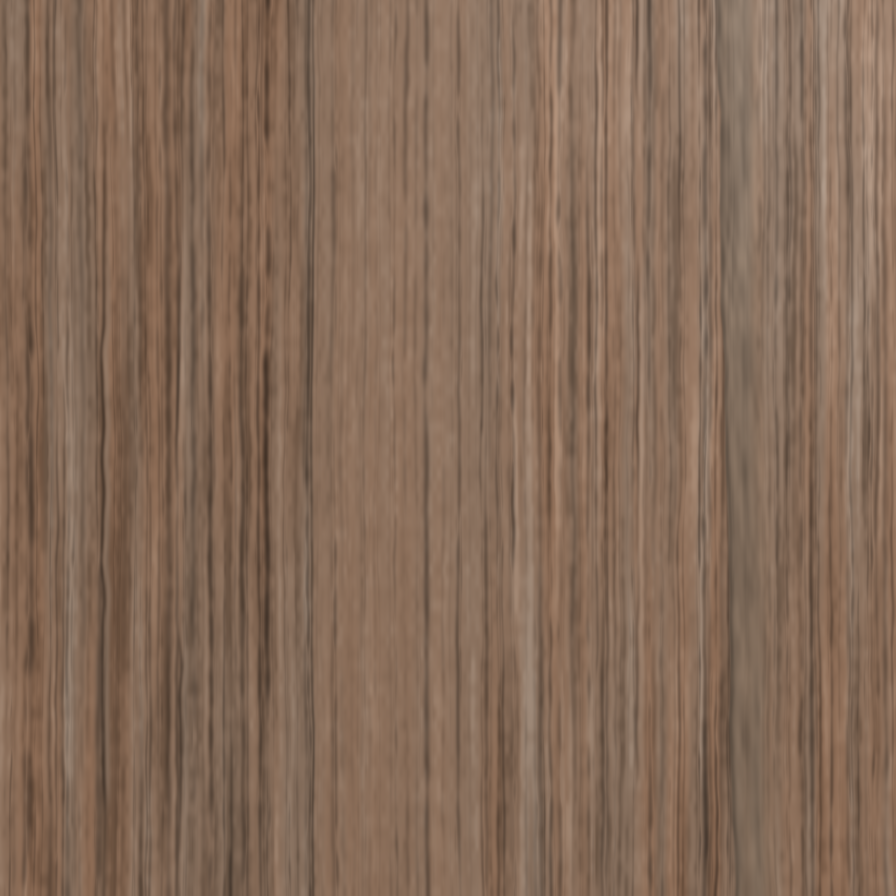
Write a Shadertoy shader that draws this texture.

```glsl
// Brown wood veneer: upright grain of stretched noise in several widths,
// broken dark pores, a calm pale board, faint silvery seams and one grey
// fibrous band, lit softly from the upper right.
#define DARK_WOOD vec3(0.420, 0.328, 0.260)
#define MID_WOOD vec3(0.540, 0.431, 0.352)
#define PALE_WOOD vec3(0.630, 0.528, 0.450)
#define RED_TINT vec3(1.025, 0.980, 0.945)
#define GREY_TINT vec3(0.970, 1.003, 1.030)
#define GREY_WOOD vec3(0.490, 0.420, 0.355)
#define GRAIN_CONTRAST 0.86
#define PORE_DEPTH 0.40
#define WAVINESS 0.006
#define GLOW 0.17

float hash(vec2 p) {
    vec3 q = fract(p.xyx * 0.1031);
    q += dot(q, q.yzx + 33.33);
    return fract((q.x + q.y) * q.z);
}

float noise(vec2 p) {
    vec2 i = floor(p), f = fract(p);
    f = f * f * (3.0 - 2.0 * f);
    float low = mix(hash(i), hash(i + vec2(1, 0)), f.x);
    float high = mix(hash(i + vec2(0, 1)), hash(i + vec2(1, 1)), f.x);
    return mix(low, high, f.y);
}

// Noise around zero, with its own frequency across and along the grain
float grain(vec2 p, float across, float along, float seed) {
    return noise(p * vec2(across, along) + seed * vec2(17.3, 9.1)) - 0.5;
}

// Thin dark lines, one per column, broken into runs and short dashes
float pores(vec2 p, float columns, float width, float seed) {
    float cell = floor(p.x * columns), ink = 0.0;
    for (float k = -1.0; k <= 1.0; k++) {
        vec2 id = vec2(cell + k, seed);
        float wobble = 0.0022 * grain(vec2(id.x, p.y), 3.7, 16.0, seed);
        float center = (id.x + hash(id)) / columns + wobble;
        float run = noise(vec2(id.x * 7.3 + seed, p.y * 3.0 + 20.0 * hash(id + 9.0)));
        float dash = noise(vec2(id.x * 5.1 + seed, p.y * 34.0));
        float strength = smoothstep(0.2, 0.8, run * 0.6 + dash * 0.4);
        float w = width * mix(0.7, 1.4, hash(id + 40.0)) * (0.7 + 0.6 * strength);
        float d = (p.x - center) / w;
        ink = max(ink, exp(-d * d) * strength * mix(0.25, 1.15, hash(id + 80.0)));
    }
    return ink;
}

void mainImage(out vec4 fragColor, in vec2 fragCoord) {
    vec2 uv = fragCoord / iResolution.xy;

    // Gentle sideways drift of the fibres
    vec2 p = uv;
    p.x += WAVINESS * grain(uv, 5.0, 2.0, 1.0);
    p.x += 0.0026 * grain(uv, 32.0, 10.0, 2.0);
    p.x += 0.0012 * grain(uv, 70.0, 32.0, 20.0);

    // Calm board in the middle, bold stripes on the left, fine on the right
    float calm = smoothstep(0.349, 0.354, p.x) * (1.0 - smoothstep(0.51, 0.56, p.x));
    float lively = 1.0 - 0.68 * calm;
    float leftBoard = 1.0 - smoothstep(0.345, 0.352, p.x);
    float rightBoard = smoothstep(0.84, 0.90, p.x);

    // Tone from wide to hair-thin stripes
    float tone = 0.22 * grain(p, 21.0, 0.6, 3.0);
    tone += 0.56 * grain(p, 64.0, 2.2, 4.0) * (0.85 + 0.4 * leftBoard - 0.35 * rightBoard);
    tone += 0.72 * grain(p, 112.0, 3.0, 5.0);
    tone += 0.58 * grain(p, 205.0, 7.0, 6.0);
    tone = 0.5 + GRAIN_CONTRAST * tone * lively + 0.07 * calm - 0.02 * leftBoard;
    tone += 0.24 * grain(uv, 210.0, 75.0, 7.0) + 0.18 * grain(uv, 130.0, 28.0, 18.0);
    vec3 color = mix(DARK_WOOD, MID_WOOD, smoothstep(-0.1, 0.55, tone));
    color = mix(color, PALE_WOOD, smoothstep(0.45, 1.15, tone));

    // Reddish and greyish strips
    float tint = 0.6 * grain(p, 33.0, 0.8, 8.0) + grain(p, 82.0, 1.8, 9.0);
    tint = smoothstep(-0.5, 0.5, tint + 0.04);
    color *= mix(vec3(1), mix(GREY_TINT, RED_TINT, tint), 1.0 - 0.7 * calm);

    // Dark pores in three sizes
    float ink = pores(p, 34.0, 0.0023, 11.0) * (1.0 - 0.25 * calm);
    ink = max(ink, 0.75 * pores(p, 68.0, 0.0018, 23.0) * (1.0 - 0.35 * calm));
    ink = max(ink, 0.55 * pores(p, 125.0, 0.0014, 37.0) * lively);
    float boardJoint = (p.x - 0.350) / 0.0016;
    ink = max(ink, (0.6 + 0.5 * grain(uv, 0.0, 6.0, 21.0)) * exp(-boardJoint * boardJoint));
    color *= 1.0 - PORE_DEPTH * ink;

    // Faint silvery seams with a dark, ragged rim
    for (float k = 0.0; k < 3.0; k++) {
        float center = 0.12 + 0.085 * k + 0.425 * step(1.5, k);
        center += 0.007 * grain(vec2(k, uv.y), 3.1, 4.0, 12.0);
        center += 0.004 * grain(vec2(k, uv.y), 3.1, 26.0, 13.0);
        float fade = smoothstep(0.35, 0.75, noise(vec2(k * 6.7, uv.y * 5.0)));
        float core = (uv.x - center) / 0.0035;
        float rim = (uv.x - center + 0.005) / 0.0022;
        color = mix(color, PALE_WOOD * GREY_TINT, 0.42 * fade * exp(-core * core));
        color *= 1.0 - 0.32 * fade * exp(-rim * rim);
    }

    // Grey fibrous band with a sharp dark left edge
    float edge = mix(0.822, 0.796, uv.y) + 0.008 * grain(uv, 0.0, 4.0, 14.0);
    edge += 0.004 * grain(uv, 0.0, 28.0, 15.0);
    float inside = uv.x - edge;
    float band = smoothstep(-0.001, 0.002, inside) * (1.0 - smoothstep(0.025, 0.060, inside));
    vec2 slanted = vec2(uv.x + 0.05 * uv.y, uv.y);
    float fibre = grain(slanted, 75.0, 9.0, 16.0) + 1.1 * grain(slanted, 180.0, 30.0, 17.0);
    vec3 grey = GREY_WOOD * (0.92 + 0.20 * fibre + 2.2 * max(inside, 0.0));
    color = mix(color, grey, 0.75 * band);
    float shade = (inside - 0.002) / 0.003;
    color *= 1.0 - 0.18 * exp(-shade * shade);

    // Soft light from the upper right
    vec2 toLight = uv - vec2(0.97, 1.0);
    float glow = exp(-4.0 * dot(toLight, toLight));
    color *= 1.005 + GLOW * glow;
    color = mix(color, vec3(dot(color, vec3(0.3, 0.6, 0.1))), 0.2 * glow);
    fragColor = vec4(color, 1.0);
}
```
